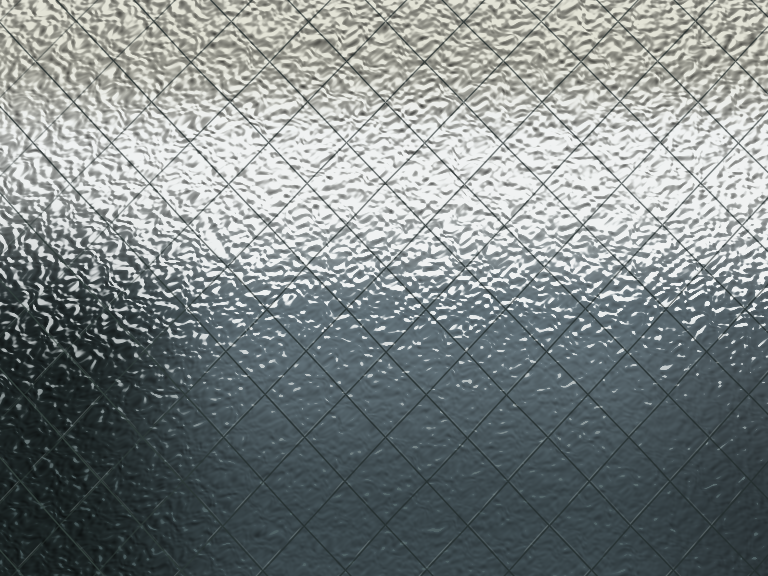
Write a Shadertoy shader that draws this texture.

```glsl
// Rippled wired glass: a diamond wire mesh in rough glass, backlit by a soft band of light.

float hash(vec2 p) {
    return fract(sin(dot(p, vec2(127.1, 311.7))) * 43758.5453);
}

float noise(vec2 p) {
    vec2 i = floor(p), f = fract(p);
    f = f * f * (3.0 - 2.0 * f);
    return mix(mix(hash(i), hash(i + vec2(1, 0)), f.x),
               mix(hash(i + vec2(0, 1)), hash(i + vec2(1, 1)), f.x), f.y);
}

// Height of the rough glass surface
float glassHeight(vec2 p) {
    return noise(p) + 0.55 * noise(mat2(0.8, 0.6, -0.6, 0.8) * p * 1.8 + 17.3);
}

// Surface slope towards the light, which leans sideways near the edges
float glassSlope(vec2 p) {
    float lean = 1.1 * (1.0 - smoothstep(0.0, 0.55, p.x)) - 0.6 * smoothstep(1.0, 1.33, p.x);
    vec2 e = 0.32 * normalize(vec2(lean, 0.6));
    vec2 q = p * vec2(92.0, 120.0) + 1.3 * noise(p * 45.0);
    return 3.5 * (glassHeight(q + e) - glassHeight(q - e));
}

// Coverage of a line of half width w at distance d
float stroke(float d, float w, float px) {
    return 1.0 - smoothstep(max(w - px, 0.0), w + px, abs(d));
}

void mainImage(out vec4 fragColor, in vec2 fragCoord) {
    vec2 p = fragCoord / iResolution.y;
    float px = 0.7 / iResolution.y;
    float slope = glassSlope(p);
    float cloud = noise(p * 5.0) - 0.5;

    // Scene behind the glass, from the dark floor up to a hazy warm top
    float left = 1.0 - smoothstep(0.0, 0.5, p.x + 0.08 * cloud);
    float shade = (1.0 - smoothstep(0.08, 0.52, p.x + 0.1 * cloud))
                * (1.0 - smoothstep(0.36, 0.82, p.y));
    vec3 color = mix(vec3(0.23, 0.28, 0.30), vec3(0.38, 0.44, 0.47), smoothstep(0.08, 0.47, p.y));
    color = mix(color, vec3(0.78, 0.79, 0.78), smoothstep(0.44, 0.70, p.y));
    color = mix(color, vec3(0.63, 0.63, 0.59), smoothstep(0.72, 0.90, p.y));
    color *= 1.0 - 0.22 * smoothstep(1.0, 1.33, p.x) * (1.0 - smoothstep(0.3, 0.7, p.y));
    color = mix(color, vec3(0.09, 0.12, 0.12), 0.92 * shade);
    color *= 1.0 + slope * mix(0.07, 0.17, max(shade, smoothstep(0.4, 0.8, p.y)));

    // Glints where the surface tilts far enough to catch the light
    float light = smoothstep(0.24, 0.75, p.y) - 0.32 * smoothstep(0.72, 0.88, p.y)
                + 0.14 * smoothstep(0.88, 1.0, p.y) + 0.1 * cloud;
    light -= 0.28 * left * smoothstep(0.4, 0.6, p.y) * (1.0 - smoothstep(0.78, 0.98, p.y));
    light += 0.28 * shade;
    float softness = mix(0.8, 1.7, max(smoothstep(0.5, 0.8, p.y), 0.9 * shade));
    float glint = smoothstep(0.0, softness, slope - mix(1.75, -1.35, light));
    vec3 glintColor = mix(vec3(0.32, 0.39, 0.40), vec3(0.94, 0.95, 0.95), smoothstep(0.1, 0.5, p.y));
    glintColor = mix(glintColor, vec3(0.89, 0.89, 0.84), smoothstep(0.76, 0.94, p.y));
    color = mix(color, glintColor, glint * (1.0 - 0.25 * shade));

    // Diamond mesh, slightly wider towards the bottom: signed distances to both wire sets
    vec2 cell = (p - vec2(0.670, 0.5365)) / vec2(0.138, 0.1458);
    cell /= 1.0 + 0.06 * (0.5365 - p.y);
    cell += 0.02 * (vec2(noise(p * 9.0), noise(p * 9.0 + 40.0)) - 0.5);
    vec2 wire = (fract(vec2(cell.x + cell.y, cell.x - cell.y) + 0.5) - 0.5) / 10.0;

    // Pale reflection along one side of each wire, then the wire itself
    float shine = max(0.5 * stroke(wire.x - 0.0026, 0.0008, px), stroke(wire.y + 0.0026, 0.0008, px));
    shine *= smoothstep(0.4, 0.7, noise(p * 40.0)) * (1.0 - smoothstep(0.5, 0.7, p.y));
    color = mix(color, vec3(0.62, 0.67, 0.66), 0.3 * shine);
    float rising = 0.78 - 0.4 * left;
    float mesh = max(0.85 * stroke(wire.x, 0.0012, px), rising * stroke(wire.y, 0.0012, px));
    vec3 wireColor = mix(vec3(0.14, 0.18, 0.18), vec3(0.22, 0.28, 0.26), shade);
    color = mix(color, wireColor, mesh * (1.0 - 0.2 * glint));

    fragColor = vec4(clamp(color, 0.0, 1.0), 1.0);
}
```
